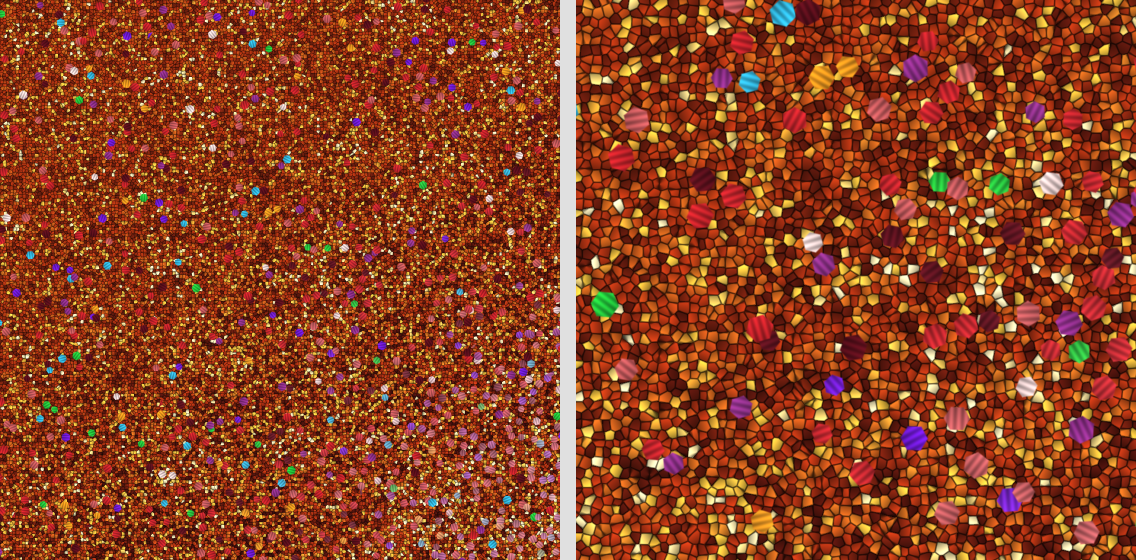
Left, the full canvas; right, a detail of the centre.
A WebGL 2 fragment shader for this texture:

```glsl
#version 300 es
precision highp float;
// Copper glitter: fine metallic grains strewn with iridescent hexagonal flakes.

#define GRAIN_COUNT 175.0   // grains across the canvas
#define FLAKE_COUNT 47.0    // flake cells across the canvas
#define FLAKE_RADIUS 0.32   // inner radius, in flake cells
#define FLAKE_DENSITY 0.24  // share of filled cells away from the glare
#define GAP_SHADE 0.34      // brightness between grains
#define SPARKLE 0.06        // extra bright grains near the glare
#define GLARE_CENTER vec2(1.0, 0.06)
#define SAMPLES 2           // supersampling per axis

uniform vec2 u_resolution;
out vec4 fragColor;

vec3 hash3(vec2 p) {
    vec3 q = fract(vec3(p.xyx) * vec3(0.1031, 0.1030, 0.0973));
    q += dot(q, q.yxz + 33.33);
    return fract((q.xxy + q.yzz) * q.zyx);
}

float gradientDot(vec2 cell, vec2 offset) {
    float angle = 6.2832 * hash3(cell + 71.0).x;
    return dot(vec2(cos(angle), sin(angle)), offset);
}

float gradientNoise(vec2 p) {
    vec2 i = floor(p), f = p - i;
    vec2 w = f * f * f * (f * (f * 6.0 - 15.0) + 10.0);
    vec2 e = vec2(1.0, 0.0);
    float low = mix(gradientDot(i, f), gradientDot(i + e, f - e), w.x);
    float high = mix(gradientDot(i + e.yx, f - e.yx), gradientDot(i + 1.0, f - 1.0), w.x);
    return mix(low, high, w.y);
}

float hexDistance(vec2 p, float radius) {
    p = abs(p);
    return max(p.x, dot(p, vec2(0.5, 0.866))) - radius;
}

vec3 grainColor(float tone) {
    vec3 c = mix(vec3(0.27, 0.06, 0.05), vec3(0.74, 0.21, 0.08), smoothstep(0.0, 0.44, tone));
    c = mix(c, vec3(0.86, 0.45, 0.13), smoothstep(0.54, 0.76, tone));
    c = mix(c, vec3(0.96, 0.77, 0.25), smoothstep(0.81, 0.90, tone));
    return mix(c, vec3(1.0, 0.95, 0.75), smoothstep(0.94, 0.99, tone));
}

// Voronoi grains, each tilted in its own direction
vec3 grains(vec2 uv, float glare) {
    vec2 p = uv * GRAIN_COUNT, base = floor(p);
    float nearest = 9.0, second = 9.0;
    vec2 offset = vec2(0.0);
    vec3 seed = vec3(0.0);
    for (int y = -1; y <= 1; y++)
    for (int x = -1; x <= 1; x++) {
        vec2 cell = base + vec2(x, y);
        vec3 h = hash3(cell);
        vec2 d = p - cell - 0.1 - 0.8 * h.xy;
        float dist = length(d);
        if (dist < nearest) {
            second = nearest;
            nearest = dist;
            offset = d;
            seed = h;
        } else second = min(second, dist);
    }
    float patches = gradientNoise(uv * 5.0) + 0.5 * gradientNoise(uv * 13.0);
    float tone = seed.z + 0.08 * patches + SPARKLE * (glare - 0.15);
    float tilt = 6.2832 * fract(seed.z * 37.0);
    float facet = 0.95 + 0.5 * dot(offset, vec2(cos(tilt), sin(tilt)));
    vec3 c = grainColor(tone) * facet;
    float calm = 0.35 * smoothstep(0.3, 1.3, uv.y + 0.6 * (1.0 - uv.x));
    c = mix(c, vec3(0.70, 0.22, 0.06), calm * step(tone, 0.85));
    return c * mix(GAP_SHADE, 1.0, smoothstep(0.0, 0.28, second - nearest));
}

vec3 flakeColor(float pick) {
    if (pick < 0.34) return vec3(0.80, 0.14, 0.17);
    if (pick < 0.52) return vec3(0.37, 0.06, 0.11);
    if (pick < 0.66) return vec3(0.80, 0.36, 0.37);
    if (pick < 0.78) return vec3(0.58, 0.19, 0.56);
    if (pick < 0.84) return vec3(0.45, 0.10, 0.86);
    if (pick < 0.89) return vec3(0.20, 0.74, 0.90);
    if (pick < 0.915) return vec3(0.14, 0.80, 0.24);
    if (pick < 0.96) return vec3(0.96, 0.62, 0.12);
    return vec3(0.95, 0.86, 0.85);
}

// Scattered hexagons with fine diffraction lines
vec3 addFlakes(vec3 color, vec2 uv, float glare) {
    vec2 p = uv * FLAKE_COUNT, base = floor(p);
    float density = FLAKE_DENSITY + 0.55 * glare + 0.12 * gradientNoise(uv * 4.0 + 20.0);
    for (int y = -1; y <= 1; y++)
    for (int x = -1; x <= 1; x++) {
        vec2 cell = base + vec2(x, y);
        vec3 place = hash3(cell + 300.0), look = hash3(cell + 517.0);
        if (place.z > density) continue;
        float a = 6.2832 * look.x;
        vec2 d = mat2(cos(a), sin(a), -sin(a), cos(a)) * (p - cell - place.xy);
        float edge = hexDistance(d, FLAKE_RADIUS * mix(0.8, 1.08, look.y));
        float lines = 0.92 + 0.16 * sin(d.y * 30.0) + 0.4 * d.x;
        vec3 c = flakeColor(look.z);
        c = mix(c, vec3(0.86, 0.60, 0.66), 0.75 * glare * step(look.y, 0.8));
        color = mix(color, c * lines, 1.0 - smoothstep(-0.03, 0.03, edge));
    }
    return color;
}

void main() {
    vec3 total = vec3(0.0);
    for (int j = 0; j < SAMPLES; j++)
    for (int i = 0; i < SAMPLES; i++) {
        vec2 jitter = (vec2(i, j) + 0.5) / float(SAMPLES) - 0.5;
        vec2 uv = (gl_FragCoord.xy + jitter) / min(u_resolution.x, u_resolution.y);
        vec2 toGlare = uv - GLARE_CENTER;
        float glare = exp(-7.0 * dot(toGlare, toGlare));
        total += clamp(addFlakes(grains(uv, glare), uv, glare), 0.0, 1.0);
    }
    fragColor = vec4(total / float(SAMPLES * SAMPLES), 1.0);
}
```
